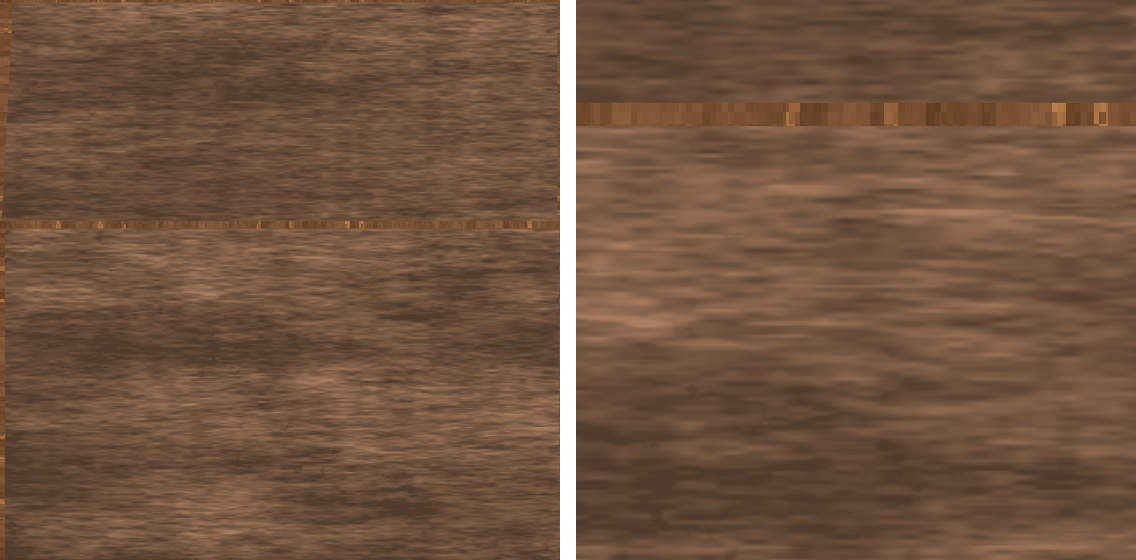
Left, the full canvas; right, a detail of the centre.
Reproduce this texture procedurally as a Shadertoy shader.

```glsl
// Two wide, weathered wooden boards with a thin warm seam between and around them.
// Stretched value noise gives the grain, cosine bands and clouds the worn areas,
// and one-dimensional hashed bars fill the seams.

#define SEAM_LOW 0.5915
#define SEAM_HIGH 0.6055
#define TOP_EDGE 0.9955
#define GRAIN_CONTRAST 0.95
#define BAND_CONTRAST 0.085
#define CLOUD_CONTRAST 0.85
#define FLECK_STRENGTH 0.30
#define SEAM_BARS 120.0
#define WOOD_DARK vec3(0.335, 0.245, 0.185)
#define WOOD_LIGHT vec3(0.665, 0.495, 0.375)
#define SEAM_DARK vec3(0.36, 0.22, 0.12)
#define SEAM_LIGHT vec3(0.57, 0.40, 0.26)

const float TAU = 6.28318;

float hash(vec2 p) {
    return fract(sin(dot(p, vec2(127.1, 311.7))) * 43758.5453);
}

float noise(vec2 p) {
    vec2 cell = floor(p), f = fract(p);
    f = f * f * (3.0 - 2.0 * f);
    float low = mix(hash(cell), hash(cell + vec2(1, 0)), f.x);
    float high = mix(hash(cell + vec2(0, 1)), hash(cell + vec2(1, 1)), f.x);
    return mix(low, high, f.y);
}

float fbm(vec2 p) {
    float sum = 0.0, weight = 0.5;
    for (int i = 0; i < 5; i++) {
        sum += weight * noise(p);
        p = p * 2.03 + 17.3;
        weight *= 0.5;
    }
    return sum / 0.96875;
}

// Broad light and dark bands along each board.
float wornBands(float y, bool upper) {
    float phase = upper ? (y - 0.746) / 0.235
                        : (y - 0.26) / (y > 0.26 ? 0.31 : 0.22);
    return cos(TAU * phase);
}

vec3 boardColor(vec2 uv, bool upper) {
    vec2 p = uv + (upper ? vec2(3.7, 5.1) : vec2(0.0));

    // Large worn patches
    float warp = 0.05 * (fbm(p * vec2(3.0, 5.0)) - 0.5);
    float wear = BAND_CONTRAST * wornBands(uv.y + warp, upper);
    wear += CLOUD_CONTRAST * (fbm(p * vec2(3.0, 13.0) + 4.0) - 0.5);

    // Fine horizontal grain
    float grain = noise(p * vec2(14.0, 120.0)) + noise(p * vec2(32.0, 230.0))
                + noise(p * vec2(75.0, 340.0));
    grain = grain / 3.0 - 0.5;
    float fleck = smoothstep(0.62, 0.95, noise(p * vec2(24.0, 270.0) + 31.0));

    // Soft dirt and small dark specks
    float dirt = smoothstep(0.50, 0.72, fbm(p * vec2(7.0, 9.0) + 60.0));
    float speck = smoothstep(0.66, 0.80, fbm(p * vec2(45.0, 60.0) + 90.0));

    float tone = 0.31 + wear + grain * GRAIN_CONTRAST * (1.0 + 1.2 * wear);
    tone += fleck * FLECK_STRENGTH * clamp(0.55 + 2.0 * wear, 0.1, 1.2);
    tone -= 0.13 * dirt + 0.15 * speck * (0.4 + dirt);
    return mix(WOOD_DARK, WOOD_LIGHT, clamp(tone, -0.05, 1.0));
}

// Short bars lying across the seam; "along" runs down its length.
vec3 seamColor(float along, float across) {
    float wide = hash(vec2(floor(along * SEAM_BARS * 0.4), 3.0));
    float bar = hash(vec2(floor(along * SEAM_BARS), 7.0));
    float thin = hash(vec2(floor(along * SEAM_BARS * 2.3), floor(across * 140.0)));
    float tone = 0.35 * wide + 0.4 * bar + 0.25 * thin;
    vec3 color = mix(SEAM_DARK, SEAM_LIGHT, tone);
    return color + vec3(0.22, 0.13, 0.06) * smoothstep(0.95, 1.0, bar) * thin;
}

// Smoothed coverage of the span from a to b.
float span(float x, float a, float b, float blur) {
    return smoothstep(a - blur, a + blur, x) * (1.0 - smoothstep(b - blur, b + blur, x));
}

void mainImage(out vec4 fragColor, in vec2 fragCoord) {
    vec2 uv = fragCoord / iResolution.xy;
    float blur = 0.75 / min(iResolution.x, iResolution.y);
    bool upper = uv.y > 0.5 * (SEAM_LOW + SEAM_HIGH);

    // Board outline: the upper left edge leans, the lower one is straight
    float slant = (uv.y - SEAM_HIGH) / (TOP_EDGE - SEAM_HIGH);
    float left = upper ? mix(0.003, 0.0235, slant) : 0.009;
    float right = upper ? 0.995 : 0.999;
    float rows = upper ? span(uv.y, SEAM_HIGH, TOP_EDGE, blur)
                       : 1.0 - smoothstep(SEAM_LOW - blur, SEAM_LOW + blur, uv.y);
    float board = rows * span(uv.x, left, right, blur);

    // Seams follow the board side they lie beside
    vec3 seam = mix(seamColor(uv.x, uv.y), seamColor(uv.y, uv.x), rows);
    fragColor = vec4(mix(seam, boardColor(uv, upper), board), 1.0);
}
```
